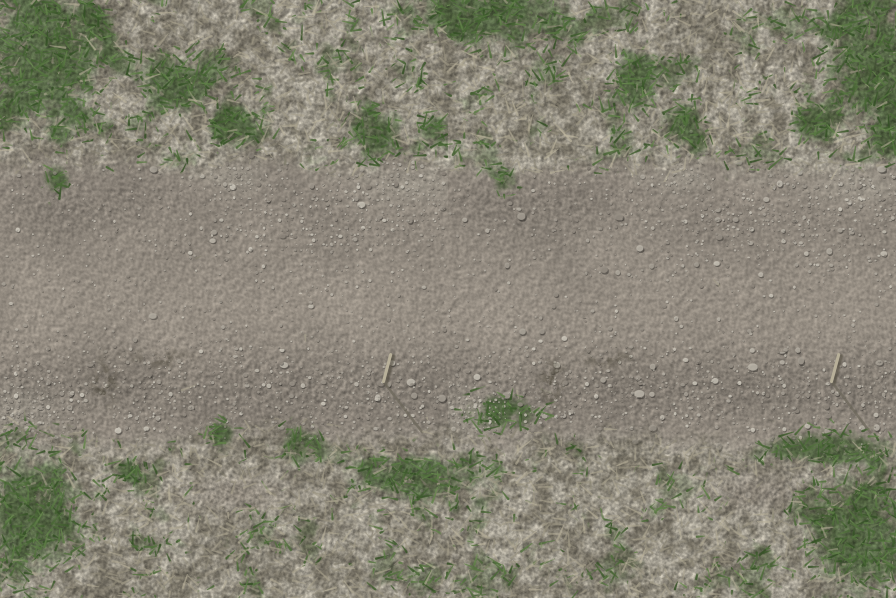
This texture is drawn by a WebGL 2 fragment shader. Its source:

```glsl
#version 300 es
precision highp float;
// Worn dirt track between two verges of patchy grass, straw and pebbles.
uniform vec2 u_resolution;
out vec4 fragColor;

#define TILE 0.75
#define TRACK_TOP 0.715
#define TRACK_BOTTOM 0.268
#define BLADE_LAYERS 6
#define BLADE_CELL 0.027
#define BLADE_WIDTH 0.0015
#define GRIT_RELIEF 0.2

const vec3 DIRT = vec3(0.555, 0.525, 0.485);
const vec3 DUST = vec3(0.66, 0.64, 0.59);
const vec3 SOIL = vec3(0.30, 0.28, 0.23);
const vec3 STRAW = vec3(0.72, 0.69, 0.60);
const vec3 DEEP_GREEN = vec3(0.20, 0.31, 0.14);
const vec3 LEAF_GREEN = vec3(0.45, 0.58, 0.34);

// Dense grass: centre xy, radii zw
const vec4 LUSH[8] = vec4[8](
  vec4(0.07, 0.91, 0.10, 0.12), vec4(0.81, 0.98, 0.13, 0.05),
  vec4(1.46, 0.89, 0.08, 0.11), vec4(0.05, 0.14, 0.08, 0.10),
  vec4(1.44, 0.11, 0.09, 0.10), vec4(0.70, 0.20, 0.10, 0.04),
  vec4(0.84, 0.31, 0.06, 0.03), vec4(1.40, 0.25, 0.10, 0.03));
// Tufts: centre xy, radius z; the upper ones repeat per tile
const vec3 TUFTS[8] = vec3[8](
  vec3(0.095, 0.70, 0.025), vec3(0.615, 0.79, 0.035),
  vec3(0.73, 0.78, 0.033), vec3(0.31, 0.85, 0.045),
  vec3(0.39, 0.79, 0.04), vec3(0.37, 0.277, 0.022),
  vec3(0.50, 0.255, 0.035), vec3(0.22, 0.215, 0.02));

vec3 hash3(vec2 p) {
  vec3 q = fract(p.xyx * vec3(0.1031, 0.1030, 0.0973));
  q += dot(q, q.yxz + 33.33);
  return fract((q.xxy + q.yzz) * q.zyx);
}

float gradDot(vec2 cell, vec2 offset) {
  float a = 6.2832 * hash3(cell).x;
  return dot(vec2(cos(a), sin(a)), offset);
}

float noise(vec2 p) {
  vec2 i = floor(p), f = fract(p), e = vec2(1, 0);
  vec2 w = f * f * (3.0 - 2.0 * f);
  return mix(mix(gradDot(i, f), gradDot(i + e, f - e), w.x),
    mix(gradDot(i + e.yx, f - e.yx), gradDot(i + 1.0, f - 1.0), w.x), w.y);
}

float fbm(vec2 p) {
  float sum = 0.0, amp = 0.7;
  for (int i = 0; i < 4; i++, amp *= 0.55) {
    sum += amp * noise(p);
    p = mat2(1.6, 1.2, -1.2, 1.6) * p + 7.3;
  }
  return sum;
}

float blob(vec2 p, float x, float y, float rx, float ry) {
  vec2 q = (p - vec2(x, y)) / vec2(rx, ry);
  return exp(-dot(q, q));
}

// Distance to a segment in x, position along it in y
vec2 segment(vec2 p, vec2 a, vec2 d) {
  float t = clamp(dot(p - a, d) / dot(d, d), 0.0, 1.0);
  return vec2(length(p - a - d * t), t);
}

void main() {
  vec2 p = gl_FragCoord.xy / u_resolution * vec2(1.5, 1.0);
  vec2 tile = vec2(mod(p.x, TILE), p.y), row = vec2(0.0, p.y);
  float px = 0.7 / u_resolution.y;
  float broad = fbm(p * 9.0), fine = fbm(p * 38.0 + 4.0);

  // Ground masks
  float y = p.y + broad * 0.045 + fine * 0.025;
  float verge = smoothstep(TRACK_TOP - 0.02, TRACK_TOP + 0.035, y)
    + 1.0 - smoothstep(TRACK_BOTTOM - 0.035, TRACK_BOTTOM + 0.03, y);
  float bare = blob(p, 0.4, 0.175, 0.09, 0.035) + blob(p, 1.27, 0.18, 0.08, 0.035);
  float stony = blob(tile, 0.03, 0.31, 0.07, 0.04)
    + blob(tile, 0.395, 0.705, 0.045, 0.025) + blob(tile, 0.69, 0.69, 0.09, 0.03);
  float lush = 0.0;
  for (int i = 0; i < 8; i++) {
    vec4 l = LUSH[i];
    vec3 t = TUFTS[i];
    float tuft = blob(t.y > 0.5 ? tile : p, t.x, t.y, t.z, t.z);
    lush = max(lush, max(blob(p, l.x, l.y, l.z, l.w), 0.85 * tuft));
  }
  float clumps = 0.55 * smoothstep(-0.15, 0.35, fbm(p * 13.0 + 2.0));
  float green = clamp(lush * (1.0 + fine) + verge * clumps * (1.0 - bare), 0.0, 1.0);
  float straw = verge * 0.45 * (1.0 - 0.8 * bare);

  // Dirt with worn bands and gritty relief
  float worn = blob(row, 0.0, 0.48, 1.0, 0.09);
  float damp = blob(row, 0.0, 0.35, 1.0, 0.06) + 0.8 * blob(tile, 0.14, 0.66, 0.16, 0.05);
  vec3 color = DIRT * (1.0 + 0.06 * worn - 0.08 * damp + 0.1 * broad);
  vec3 litter = mix(SOIL + 0.16, DUST, smoothstep(-0.4, 0.4, fine + 0.5 * broad));
  color = mix(color, litter, verge * (1.0 - 0.7 * bare));
  color = mix(color, DUST, 0.45 * min(stony, 1.0));
  color = mix(color, DEEP_GREEN, 0.65 * smoothstep(0.25, 0.9, green));
  float relief = fbm(p * 75.0) - fbm(p * 75.0 + vec2(-0.25, 0.3)) + 0.8 * noise(p * 190.0);
  color *= 1.0 + GRIT_RELIEF * relief * (1.0 + 0.8 * verge + 0.5 * damp);

  // Pebbles and their shadows, coarse to fine
  float pebbly = 0.07 + 0.45 * blob(tile, 0.56, 0.63, 0.23, 0.06)
    + 0.28 * blob(row, 0.0, 0.34, 1.0, 0.07) + 0.5 * stony;
  for (float i = 0.0; i < 4.0; i++) {
    float size = 0.027 * pow(0.68, i);
    vec2 g = p / size + i * 17.0;
    vec3 h = hash3(floor(g)), k = hash3(floor(g) + 91.0);
    vec2 q = (fract(g) - 0.3 - 0.4 * h.xy) * size;
    float r = size * mix(0.09, 0.23, k.x);
    float here = step(h.z, pebbly * (0.45 + 0.2 * i)) * (1.0 - 0.7 * verge);
    q.x *= mix(0.7, 1.2, k.z);
    float shadow = 1.0 - smoothstep(r - px, r + px, length(q + vec2(-0.3, 0.5) * r));
    float body = 1.0 - smoothstep(r - px, r + px, length(q));
    color *= 1.0 - 0.35 * here * shadow;
    color = mix(color, mix(DIRT, vec3(0.83, 0.81, 0.76), k.y), 0.85 * here * body);
  }

  // Dark roots and clods, then a forked twig per tile
  float clods = blob(tile, 0.175, 0.36, 0.018, 0.035) + 0.7 * blob(tile, 0.27, 0.4, 0.045, 0.014);
  color = mix(color, SOIL, 0.75 * clods * smoothstep(-0.1, 0.25, fbm(p * 50.0)));
  vec2 fork = vec2(0.642, 0.362), up = vec2(0.012, 0.045);
  float shade = segment(tile, fork + vec2(0.004, -0.003), up).x;
  float branch = segment(tile, fork, vec2(0.065, -0.085)).x;
  float stem = segment(tile, fork, up).x;
  color = mix(color, SOIL, 0.6 - 0.6 * smoothstep(0.001, 0.006, shade));
  color = mix(color, SOIL + 0.12, 0.7 - 0.7 * smoothstep(0.001, 0.002 + px, branch));
  color = mix(color, STRAW, 1.0 - smoothstep(0.0015, 0.0025 + px, stem));

  // Blades: green where grass is dense, straw elsewhere
  for (int layer = 0; layer < BLADE_LAYERS; layer++) {
    float id = float(layer), depth = id / float(BLADE_LAYERS);
    vec2 g = p / BLADE_CELL + id * vec2(13.37, 7.71);
    for (int n = 0; n < 9; n++) {
      vec2 cell = floor(g) + vec2(n % 3 - 1, n / 3 - 1);
      vec3 h = hash3(cell + id * 57.0), k = hash3(cell + 211.0 + id * 31.0);
      float a = 6.2832 * h.z;
      vec2 reach = vec2(cos(a), sin(a) * 0.8 + 0.25) * mix(0.35, 0.95, k.x);
      vec2 s = segment(g, cell + h.xy, reach);
      float w = BLADE_WIDTH * mix(1.3, 0.5, s.y);
      float cover = 1.0 - smoothstep(w - px, w + px, s.x * BLADE_CELL);
      float isGreen = smoothstep(k.y, k.y + 0.12, green);
      float isStraw = (1.0 - isGreen) * step(k.z, straw);
      float light = clamp(0.5 * (depth + k.z) + 0.25 * s.y - 0.2, 0.0, 1.0);
      vec3 leaf = mix(DEEP_GREEN, LEAF_GREEN, light);
      vec3 dry = STRAW * mix(0.65, 1.1, 0.5 * (depth + k.x));
      color = mix(color, mix(dry, leaf, isGreen), cover * (0.85 * isGreen + 0.6 * isStraw));
    }
  }
  fragColor = vec4(clamp(color, 0.0, 1.0), 1.0);
}
```
